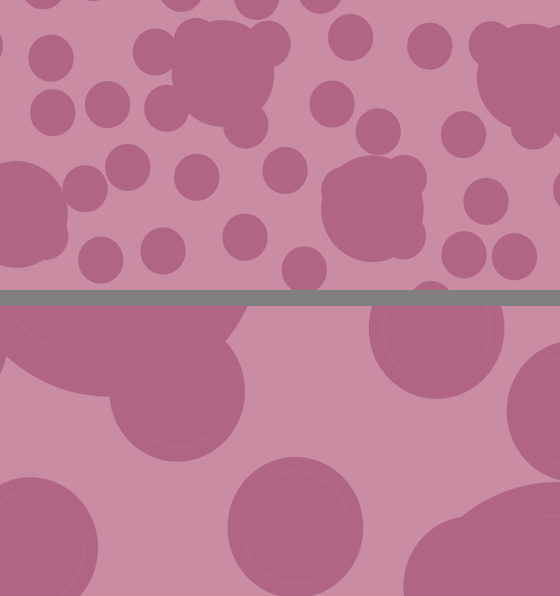
Top, the full canvas; bottom, a detail of the centre.
Reproduce this pattern procedurally as a WebGL 2 fragment shader.

```glsl
#version 300 es
precision highp float;

#define GROUND vec3(0.79, 0.55, 0.64)
#define SPOT vec3(0.69, 0.40, 0.51)
#define SMALL_RADIUS 0.078
#define LARGE_RADIUS 0.177
#define SMALL_CELL vec2(0.24)
#define LARGE_CELL vec2(1.14, 0.52)
#define SMALL_JITTER 0.6
#define LARGE_JITTER 0.24
#define TALLNESS 1.04
#define RING_SCALE 0.79
#define RING_WIDTH 0.0016
#define RING_STRENGTH 0.09

uniform vec2 u_resolution;
out vec4 fragColor;

vec2 hash22(vec2 p) {
    vec3 q = fract(p.xyx * vec3(0.1031, 0.1030, 0.0973));
    q += dot(q, q.yzx + 33.33);
    return fract((q.xx + q.yz) * q.zy);
}

// Spots on a jittered brick grid: x = distance to the nearest rim, y = inner ring
vec2 spotLayer(vec2 p, vec2 cell, float radius, float jitter, float seed, float pixel) {
    float rim = 1e3;
    float ring = 0.0;
    for (int j = -1; j <= 1; j++) {
        float row = floor(p.y / cell.y) + float(j);
        float stagger = 0.5 * mod(row, 2.0);
        for (int i = -1; i <= 1; i++) {
            float column = floor(p.x / cell.x - stagger) + float(i);
            vec2 id = vec2(column, row);
            vec2 random = hash22(id + seed);
            vec2 center = (id + vec2(0.5 + stagger, 0.5) + (random - 0.5) * jitter) * cell;
            vec2 offset = (p - center) / vec2(1.0, TALLNESS);
            float dist = length(offset);
            rim = min(rim, dist - radius);

            // Thin ring, broken into arcs
            float band = abs(dist - radius * RING_SCALE) - RING_WIDTH;
            float angle = atan(offset.y, offset.x + 1e-6);
            float arcs = smoothstep(-0.4, 0.3, cos(2.0 * angle + 6.2832 * random.x));
            ring = max(ring, arcs * (1.0 - smoothstep(-pixel, pixel, band)));
        }
    }
    return vec2(rim, ring);
}

void main() {
    vec2 p = gl_FragCoord.xy / u_resolution.y;
    float pixel = 0.7 / u_resolution.y;

    vec2 small = spotLayer(p, SMALL_CELL, SMALL_RADIUS, SMALL_JITTER, 17.0, pixel);
    vec2 large = spotLayer(p + vec2(0.48, 0.0), LARGE_CELL, LARGE_RADIUS, LARGE_JITTER, 53.0, pixel);

    // Merge both sizes into one flat silhouette
    float coverage = 1.0 - smoothstep(-pixel, pixel, min(small.x, large.x));

    // Small rings stay hidden beneath the large spots
    float ring = max(large.y, small.y * step(0.0, large.x));

    vec3 spotColor = mix(SPOT, GROUND, RING_STRENGTH * ring);
    fragColor = vec4(mix(GROUND, spotColor, coverage), 1.0);
}
```
